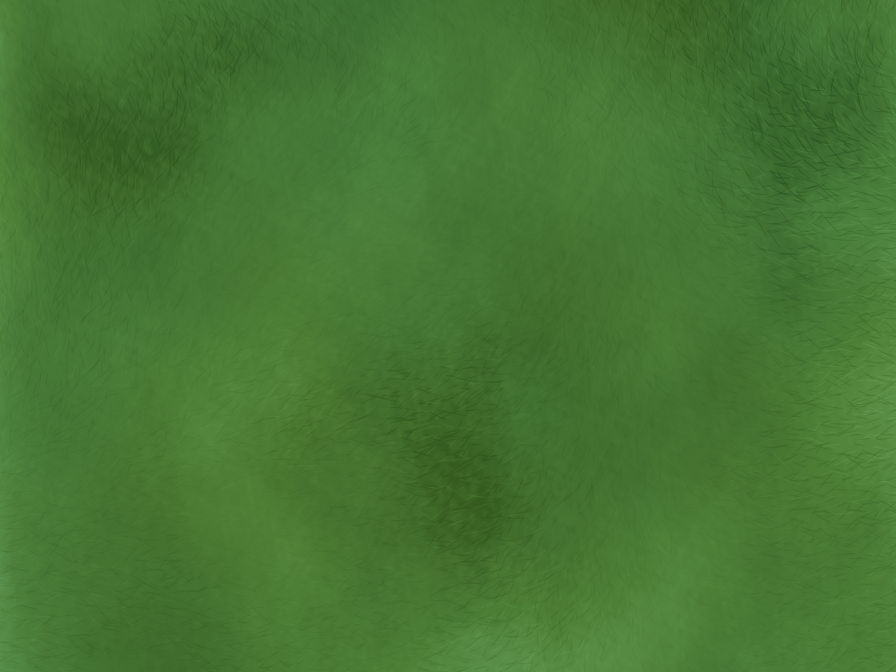
This texture is drawn by a WebGL 2 fragment shader. Its source:

```glsl
#version 300 es
precision highp float;
// Soft painted green ground: cloudy tones from layered value noise, three
// dark worn patches, pale rims, and fine crossing scratches that follow a
// slowly turning flow. Tone is gathered as one value, then turned to colour.

#define CLOUD_SCALE 2.9
#define CLOUD_DEPTH 6.2
#define PATCH_DEPTH 2.0
#define PATCH_SIZE 0.115
#define RIM_GLOW 1.9
#define FOOT_GLOW 2.7
#define SCRATCH_CELL 0.025
#define SCRATCH_WIDTH 0.0013
#define SCRATCH_DEPTH 1.5
#define BRUSH_DEPTH 0.65
#define MOTTLE_DEPTH 0.7
#define HUE_DRIFT 0.055

uniform vec2 u_resolution;
out vec4 fragColor;

const vec3 MID_GREEN = vec3(0.268, 0.460, 0.203);
const vec3 TONE_STEP = vec3(0.025, 0.035, 0.021);
const vec3 PALE_TINT = vec3(0.008, 0.004, 0.022);

float hash(vec2 p) {
  return fract(sin(dot(p, vec2(127.1, 311.7))) * 43758.545);
}

mat2 rotation(float a) {
  float c = cos(a), s = sin(a);
  return mat2(c, s, -s, c);
}

float noise(vec2 p) {
  vec2 i = floor(p), f = fract(p);
  f = f * f * (3.0 - 2.0 * f);
  return mix(mix(hash(i), hash(i + vec2(1, 0)), f.x),
             mix(hash(i + vec2(0, 1)), hash(i + vec2(1, 1)), f.x), f.y);
}

float fbm(vec2 p) {
  float sum = 0.0, gain = 0.53;
  for (int i = 0; i < 4; i++) {
    sum += gain * noise(p);
    p = rotation(0.6) * p * 2.03 + 17.3;
    gain *= 0.45;
  }
  return sum;
}

// Signed scratches: positive darkens, negative lightens.
float scratches(vec2 p, float layer, float flow) {
  float cell = SCRATCH_CELL * (0.75 + 0.2 * layer);
  float width = max(SCRATCH_WIDTH, 1.2 / u_resolution.y);
  vec2 q = rotation(layer * 0.9) * p / cell + layer * 31.7;
  vec2 home = floor(q);
  float sum = 0.0;
  for (int y = -1; y <= 1; y++) {
    for (int x = -1; x <= 1; x++) {
      vec2 id = home + vec2(x, y);
      float r = hash(id + 3.1);
      vec2 centre = id + vec2(hash(id), hash(id + 9.7));
      float angle = flow + layer * 0.75 + (r - 0.5) * 1.3;
      vec2 d = rotation(-angle) * (q - centre);
      d.y += 0.16 * d.x * d.x * (r - 0.3);
      float halfLength = 0.45 + 0.5 * hash(id + 5.3);
      float line = 1.0 - smoothstep(0.0, width, abs(d.y) * cell);
      float taper = 1.0 - smoothstep(0.35, 1.0, abs(d.x) / halfLength);
      sum += line * taper * mix(-0.7, 1.0, step(0.35, hash(id + 7.9)));
    }
  }
  return sum;
}

// Directional grain, drawn out along the given angle.
float brush(vec2 p, float angle) {
  return noise(rotation(angle) * p * vec2(22.0, 150.0)) - 0.5;
}

void main() {
  vec2 uv = gl_FragCoord.xy / u_resolution;
  vec2 p = gl_FragCoord.xy / u_resolution.y;
  float aspect = u_resolution.x / u_resolution.y;
  vec2 warp = vec2(fbm(p * 5.0), fbm(p * 5.0 + 40.0)) - 0.5;

  // Broad clouds, slightly stretched upright, with smaller blotches over them
  float tone = -0.08 + CLOUD_DEPTH * (fbm(p * vec2(1.15, 0.85) * CLOUD_SCALE + 5.0) - 0.5);
  tone += MOTTLE_DEPTH * 1.7 * (fbm(p * vec2(9.0, 7.0) + 23.0) - 0.5);

  // Worn patches in a zigzag
  float worn = 0.0;
  for (int i = 0; i < 3; i++) {
    float k = float(i);
    vec2 centre = vec2((0.17 + 0.34 * k) * aspect, 0.84 - 0.52 * mod(k, 2.0));
    vec2 d = (p - centre + 0.35 * warp) / PATCH_SIZE;
    worn += exp(-0.5 * dot(d, d));
  }
  tone -= PATCH_DEPTH * worn;

  // Pale rims and a glow at the foot
  float rim = exp(-p.x / 0.045) + 0.6 * exp((p.x - aspect) / 0.045);
  vec2 foot = (p - vec2(0.47 * aspect, 0.02) + 0.2 * warp) / vec2(0.19, 0.13);
  tone += RIM_GLOW * rim + FOOT_GLOW * exp(-0.5 * dot(foot, foot));

  // Scratches, brushed grain and fine speckle
  float flow = 4.0 * noise(p * 1.6 + 8.0);
  float marks = 0.0;
  for (int i = 0; i < 4; i++) marks += scratches(p, float(i), flow);
  float wear = 0.15 + 0.62 * worn + 0.25 * smoothstep(0.45, 0.7, fbm(p * 3.0 + 60.0));
  wear += 0.3 * smoothstep(0.75, 1.0, uv.x);
  tone -= SCRATCH_DEPTH * wear * clamp(marks, -1.0, 1.5);
  float grain = brush(p, 0.5) + brush(p + 3.0, 2.1) + brush(p + 7.0, 1.4);
  tone += BRUSH_DEPTH * grain * (0.45 + 0.6 * worn);
  tone += MOTTLE_DEPTH * (noise(rotation(0.7) * p * 110.0) - 0.5) * (0.25 + worn);

  // Tone to colour, with drift between bluish and yellowish green
  tone = clamp(tone, -3.0, 3.4);
  float hue = fbm(p * 2.4 + 90.0) - 0.5 - 0.12 * worn;
  vec3 colour = MID_GREEN + TONE_STEP * tone + PALE_TINT * max(tone - 1.2, 0.0);
  colour += HUE_DRIFT * hue * vec3(-0.8, 0.0, 1.0);
  fragColor = vec4(colour, 1.0);
}
```
